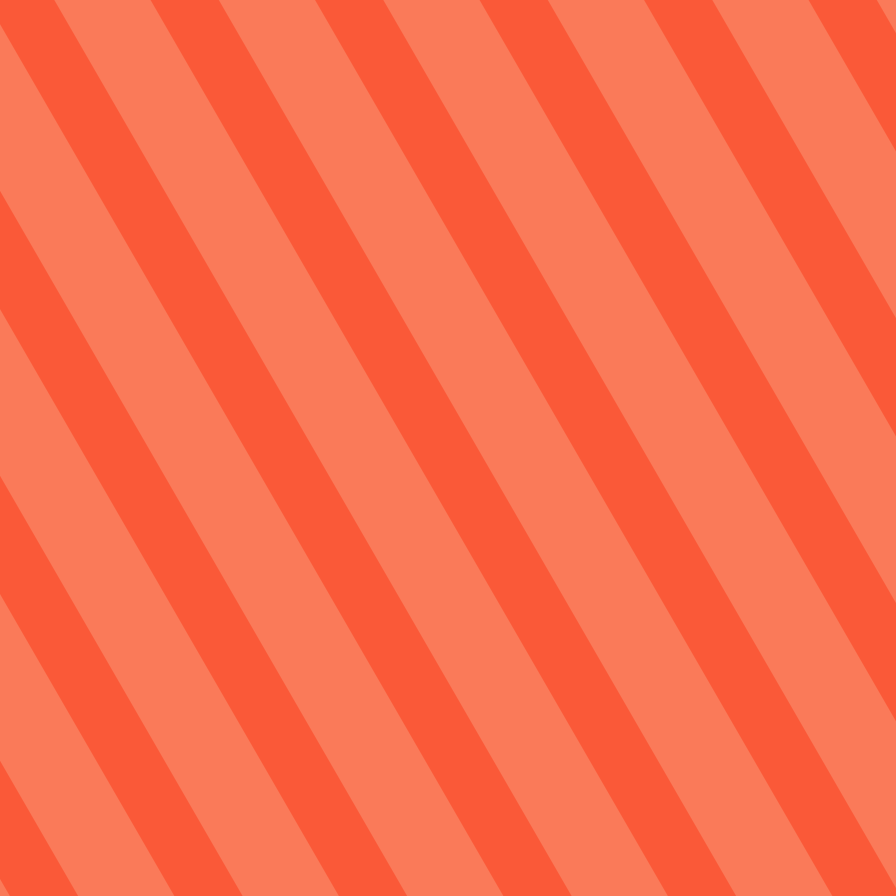
Write a WebGL 2 fragment shader that draws this pattern.

```glsl
#version 300 es
precision highp float;
// Flat diagonal stripes in two coral tones, leaning 60 degrees.
// The canvas is projected onto the stripe normal, and the distance to the
// nearest stripe centre, repeated by fract, gives the smoothed edges.

#define STRIPE_PERIOD 0.159
#define STRIPE_WIDTH 0.066
#define STRIPE_CENTRE 0.0425
#define NORMAL_ANGLE 30.0
#define LIGHT_CORAL vec3(0.98, 0.48, 0.35)
#define DEEP_CORAL vec3(0.98, 0.35, 0.22)

uniform vec2 u_resolution;
out vec4 fragColor;

// Signed distance to the nearest stripe edge, negative inside a stripe
float stripeDistance(vec2 p) {
    float angle = radians(NORMAL_ANGLE);
    float across = dot(p, vec2(cos(angle), sin(angle))) - STRIPE_CENTRE;
    float offset = (fract(across / STRIPE_PERIOD + 0.5) - 0.5) * STRIPE_PERIOD;
    return abs(offset) - 0.5 * STRIPE_WIDTH;
}

void main() {
    float canvasSize = min(u_resolution.x, u_resolution.y);
    vec2 p = gl_FragCoord.xy / canvasSize;

    // Edge softened over about one pixel
    float halfPixel = 0.7 / canvasSize;
    float stripe = 1.0 - smoothstep(-halfPixel, halfPixel, stripeDistance(p));

    fragColor = vec4(mix(LIGHT_CORAL, DEEP_CORAL, stripe), 1.0);
}
```
